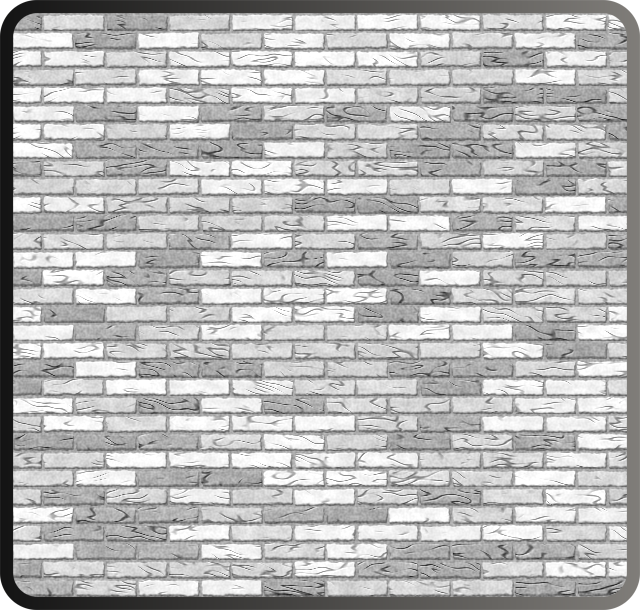
Write a Shadertoy shader that draws this texture.

```glsl
// Whitewashed brick wall in running bond, set in a rounded frame shaded dark to grey.

// Layout, in units of the canvas height
const float FRAME_WIDTH = 0.0215;
const float OUTER_RADIUS = 0.061;
const float INNER_RADIUS = 0.040;
const vec2 BRICK_COUNT = vec2(9.78, 32.0);      // bricks across, courses down
const vec2 COURSE_SHIFT = vec2(0.535, 0.024);   // even and odd courses
const vec2 JOINT = vec2(0.0050, 0.0064);        // head and bed joint widths
const float BRICK_RADIUS = 0.0022;
const float EDGE_WEAR = 0.0021;
const vec2 TO_LIGHT = vec2(-0.0011, 0.0018);
const vec2 SHADOW_SHIFT = vec2(0.0012, -0.0026);

// Tones
const float DARK_BRICK = 0.68;
const float MID_BRICK = 0.85;
const float PALE_BRICK = 0.965;
const float DARK_SHARE = 0.31;
const float MID_SHARE = 0.34;
const float MORTAR = 0.66;
const float CRACK_DEPTH = 0.30;
const float GRAIN = 0.11;
const vec3 FRAME_DARK = vec3(0.075);
const vec3 FRAME_GREY = vec3(0.50, 0.49, 0.475);
const vec3 BACKDROP = vec3(1.0);

// Integer hash giving two values from 0 to 1
vec2 hash2(vec2 cell) {
    uvec2 v = uvec2(ivec2(cell)) * 1664525u + 1013904223u;
    v.x += v.y * 1664525u;
    v.y += v.x * 1664525u;
    v ^= v >> 16u;
    v.x += v.y * 1664525u;
    v.y += v.x * 1664525u;
    v ^= v >> 16u;
    return vec2(v & 65535u) / 65535.0;
}

float gradientAt(vec2 cell, vec2 offset) {
    float angle = 6.28318 * hash2(cell).x;
    return dot(vec2(cos(angle), sin(angle)), offset);
}

// Gradient noise, about -0.7 to 0.7
float noise(vec2 p) {
    vec2 i = floor(p), f = p - i;
    vec2 u = f * f * f * (f * (f * 6.0 - 15.0) + 10.0);
    vec2 e = vec2(1.0, 0.0);
    return mix(mix(gradientAt(i, f), gradientAt(i + e, f - e), u.x),
               mix(gradientAt(i + e.yx, f - e.yx), gradientAt(i + 1.0, f - 1.0), u.x), u.y);
}

float roundedBox(vec2 p, vec2 halfSize, float radius) {
    vec2 q = abs(p) - halfSize + radius;
    return length(max(q, 0.0)) + min(max(q.x, q.y), 0.0) - radius;
}

// Creases of hand-moulded clay: 1 in the crack, 0 on the flat face
float creases(vec2 p, vec2 seed, float slant, float rough) {
    vec2 w = p + 0.007 * vec2(noise(p * 38.0 + seed), noise(p * 31.0 - seed));
    float fold = noise(vec2(w.x * 20.0, w.y * 88.0 + w.x * slant) + seed);
    float patches = noise(p * vec2(24.0, 45.0) + seed.yx);
    return (1.0 - smoothstep(0.01, 0.11, abs(fold)))
         * smoothstep(0.15, 0.5, patches + 0.55 * rough);
}

float wallTone(vec2 p, vec2 panelSize, float px) {
    // Brick cell, counted from the top left
    vec2 grid = vec2(p.x, panelSize.y - p.y) / panelSize * BRICK_COUNT;
    float course = floor(grid.y);
    grid.x += mod(course, 2.0) < 0.5 ? COURSE_SHIFT.x : COURSE_SHIFT.y;
    vec2 cell = floor(grid);
    vec2 pitch = panelSize / BRICK_COUNT;
    vec2 local = (fract(grid) - 0.5) * pitch * vec2(1.0, -1.0);
    vec2 kind = hash2(cell + 40.0), build = hash2(cell + 140.0);
    vec2 seed = floor(build * 90.0) + 10.0 * kind;

    // Outline with a small tilt and ragged edges
    local += vec2(build.x - 0.5, build.y - 0.5 + local.x * (kind.y - 0.5) * 20.0) * 0.0014;
    float wear = EDGE_WEAR * (noise(p * 65.0 + seed) + 0.7 * noise(p * 170.0));
    vec2 halfSize = 0.5 * (pitch - JOINT);
    float edge = roundedBox(local, halfSize, BRICK_RADIUS) + wear;
    float caster = roundedBox(local - SHADOW_SHIFT, halfSize, BRICK_RADIUS) + wear;

    float grain = noise(p * 240.0) + 0.6 * noise(p * 120.0 + 31.0);

    // Mortar, shaded below and right of each brick
    float mortar = MORTAR + 0.14 * grain;
    mortar -= 0.22 * (1.0 - smoothstep(-0.001, 0.0016, caster));

    // Brick face
    float tone = kind.x < DARK_SHARE ? DARK_BRICK
               : kind.x < DARK_SHARE + MID_SHARE ? MID_BRICK : PALE_BRICK;
    float darkness = (PALE_BRICK - tone) / (PALE_BRICK - DARK_BRICK);
    float rough = kind.y * 0.75 + 0.25 * darkness;
    float slant = mix(-14.0, 30.0, build.y);
    float crack = creases(p, seed, slant, rough);
    float lit = creases(p + TO_LIGHT, seed, slant, rough) - crack;
    float face = tone + 0.05 * (build.x - 0.5);
    face += GRAIN * mix(0.45, 1.0, darkness) * grain;
    face += 0.08 * noise(p * vec2(35.0, 60.0) + seed);
    face += 0.13 * lit - CRACK_DEPTH * crack;

    // Worn rim: bright towards the light, dark away from it
    float rim = smoothstep(-0.003, 0.0, edge);
    face += rim * mix(-0.17, 0.06, smoothstep(-0.5, 0.5, local.y / halfSize.y));

    return clamp(mix(face, mortar, smoothstep(-px, px, edge)), 0.0, 1.0);
}

void mainImage(out vec4 fragColor, in vec2 fragCoord) {
    float px = 1.0 / iResolution.y;
    vec2 canvas = iResolution.xy * px, p = fragCoord * px;
    vec2 centred = p - 0.5 * canvas;
    float outer = roundedBox(centred, 0.5 * canvas, OUTER_RADIUS);
    float inner = roundedBox(centred, 0.5 * canvas - FRAME_WIDTH, INNER_RADIUS);

    vec3 wall = vec3(wallTone(p - FRAME_WIDTH, canvas - 2.0 * FRAME_WIDTH, px));
    vec3 frame = mix(FRAME_DARK, FRAME_GREY, p.x / canvas.x);
    vec3 color = mix(wall, frame, smoothstep(-0.7 * px, 0.7 * px, inner));
    color = mix(color, BACKDROP, smoothstep(-0.7 * px, 0.7 * px, outer));
    fragColor = vec4(color, 1.0);
}
```
